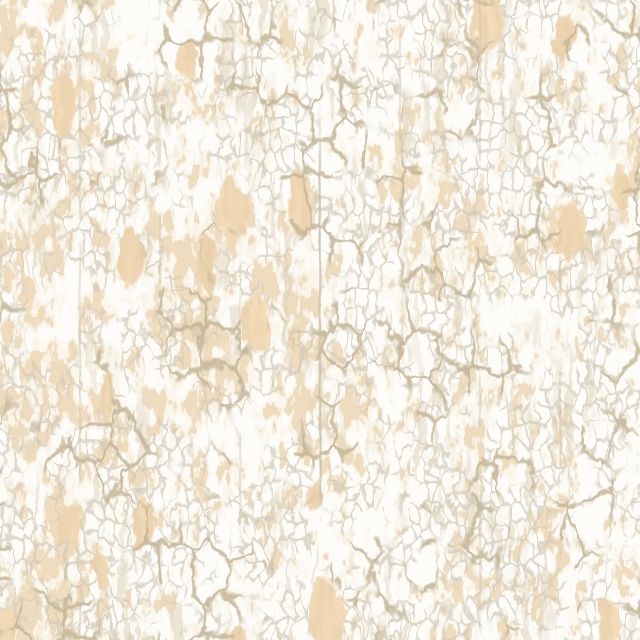
Write a WebGL 2 fragment shader that draws this texture.

```glsl
#version 300 es
precision highp float;
// Weathered white paint, crackled and flaking off vertical wooden boards.
uniform vec2 u_resolution;
out vec4 fragColor;

vec2 hash2(vec2 p) {
  vec3 q = fract(p.xyx * vec3(0.1031, 0.1030, 0.0973));
  q += dot(q, q.yzx + 33.33);
  return fract((q.xx + q.yz) * q.zy);
}

// Cellular noise: nearest distance, gap to the second nearest, cell random.
vec3 cells(vec2 p) {
  vec2 base = floor(p);
  float nearest = 9.0, second = 9.0, id = 0.0;
  for (int j = -1; j <= 1; j++)
    for (int i = -1; i <= 1; i++) {
      vec2 cell = base + vec2(i, j);
      float d = distance(p, cell + 0.1 + 0.8 * hash2(cell));
      if (d < nearest) {
        second = nearest;
        nearest = d;
        id = hash2(cell + 71.7).x;
      } else second = min(second, d);
    }
  return vec3(nearest, second - nearest, id);
}

// Smooth cellular noise: random cell heights blended by distance.
float blend(vec2 p) {
  vec2 base = floor(p);
  float sum = 0.0, total = 0.0;
  for (int j = -1; j <= 1; j++)
    for (int i = -1; i <= 1; i++) {
      vec2 cell = base + vec2(i, j);
      vec2 d = p - cell - hash2(cell);
      float weight = exp(-7.0 * dot(d, d));
      sum += weight * hash2(cell + 37.3).y;
      total += weight;
    }
  return sum / total;
}

float layers(vec2 p) {
  return 0.55 * blend(p) + 0.29 * blend(p * 2.1 + 13.7) + 0.16 * blend(p * 4.3 + 41.2);
}

void main() {
  vec2 p = gl_FragCoord.xy / u_resolution.y;

  // Ragged displacement shared by cracks and flakes
  vec2 ragged = vec2(layers(p * vec2(42.0, 27.0)), layers(p * vec2(38.0, 30.0) + 90.0)) - 0.5;
  vec2 q = p + ragged * vec2(0.022, 0.026);
  float wear = layers(p * vec2(7.0, 3.5) + 5.0) + 0.10 * (0.5 - p.x);
  float mottle = layers(p * vec2(58.0, 30.0) + 23.0);
  float gaps = layers(p * vec2(27.0, 19.0) + 61.0);

  // Paint with a cream haze where it has thinned
  vec3 color = vec3(0.992, 0.99, 0.975);
  float haze = smoothstep(0.42, 0.68, mottle * 0.6 + wear * 0.4);
  color = mix(color, vec3(0.965, 0.925, 0.84), 0.75 * haze);

  // Small flakes, denser in worn areas
  float flakes = smoothstep(0.66, 0.74, mottle + 0.55 * (wear - 0.44));
  color = mix(color, vec3(0.93, 0.85, 0.725), 0.85 * flakes);

  // Long vertical grain
  float grain = blend(vec2(q.x * 125.0 + 3.0 * p.x, p.y * 11.0));
  float grainMask = smoothstep(0.40, 0.62, layers(p * vec2(22.0, 7.0) + 17.0));
  color = mix(color, vec3(0.89, 0.84, 0.75), 0.6 * grainMask * smoothstep(0.66, 0.88, grain));

  // Fine crackle
  float fine = 1.0 - smoothstep(0.03, 0.24, cells(q * vec2(56.0, 33.0)).y);
  color = mix(color, vec3(0.82, 0.785, 0.72), 0.72 * fine * smoothstep(0.36, 0.58, gaps));

  // Bare wood patches, drawn out along the grain
  vec3 patchCell = cells((p + ragged * vec2(0.024, 0.04)) * vec2(14.0, 6.5) + 4.0);
  float radius = 0.17 + 0.95 * (patchCell.z - 0.78);
  float bare = step(0.78, patchCell.z) * (1.0 - smoothstep(radius - 0.05, radius + 0.02, patchCell.x));
  vec3 wood = vec3(0.935, 0.835, 0.69) + 0.05 * (grain - 0.5);
  color = mix(color, wood, 0.95 * bare);

  // Broad broken cracks
  float broad = 1.0 - smoothstep(0.025, 0.13, cells(q * vec2(19.0, 14.0) + 8.0).y);
  float broadMask = smoothstep(0.46, 0.62, layers(p * vec2(13.0, 10.0) + 33.0));
  color = mix(color, vec3(0.77, 0.71, 0.59), 0.85 * broad * broadMask);

  // Board seams, the middle one strongest
  for (int i = 1; i < 8; i++) {
    float fi = float(i);
    float x = fi / 8.0 + 0.03 * sin(fi * 9.42478);
    float line = 1.0 - smoothstep(0.0006, 0.0028, abs(p.x - x + 0.10 * ragged.x * 0.03));
    float broken = smoothstep(0.42, 0.6, blend(vec2(fi * 5.3, p.y * 9.0)));
    float middle = smoothstep(0.2, 0.23, p.y) * (1.0 - smoothstep(0.72, 0.84, p.y));
    float strength = i == 4 ? 0.8 * middle : 0.4 * broken;
    color = mix(color, vec3(0.79, 0.75, 0.66), line * strength);
  }

  fragColor = vec4(clamp(color, 0.0, 1.0), 1.0);
}
```
